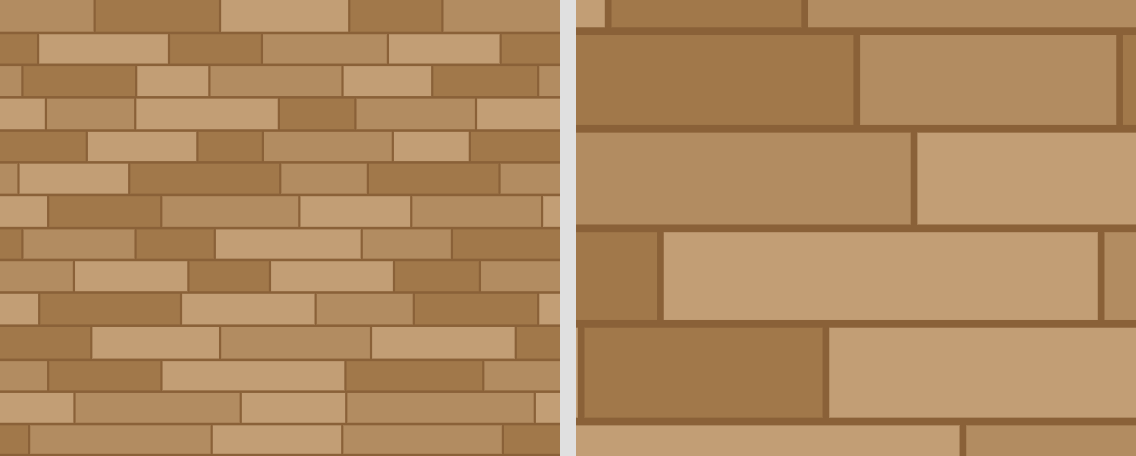
Left: the whole. Right: its middle third, enlarged.
This texture is drawn by a WebGL 2 fragment shader. Its source:

```glsl
#version 300 es
precision highp float;
// Wooden plank wall: fourteen courses of flat boards in three brown tones.
// Each course is divided by jittered upright joints, and its tones are walked
// from left to right so that neighbours differ and both ends share one tone.

uniform vec2 u_resolution;
out vec4 outColor;

const int COURSES = 14;
const float ASPECT = 0.8125;         // canvas height in canvas widths
const float COURSE_HEIGHT = 0.05795;
const float SEAM_HALF = 0.0023;      // half width of the level seams
const float JOINT_HALF = 0.0020;     // half width of the upright joints

const vec3 DARK = vec3(0.63, 0.47, 0.29);
const vec3 MEDIUM = vec3(0.70, 0.55, 0.38);
const vec3 LIGHT = vec3(0.76, 0.62, 0.46);
const vec3 GROOVE = vec3(0.54, 0.38, 0.22);

// First joint of each course, and the distance from it to the last one.
const float FIRST[COURSES] = float[](0.169, 0.068, 0.040, 0.082, 0.155, 0.033, 0.086,
                                     0.040, 0.132, 0.070, 0.163, 0.086, 0.133, 0.052);
const float SPAN[COURSES] = float[](0.621, 0.826, 0.921, 0.768, 0.684, 0.859, 0.882,
                                    0.767, 0.725, 0.891, 0.758, 0.777, 0.822, 0.846);

float hash(vec2 p) {
    vec3 q = fract(p.xyx * vec3(0.1031, 0.1030, 0.0973));
    q += dot(q, q.yzx + 33.33);
    return fract((q.x + q.y) * q.z);
}

// Depth of the k-th seam below the top, with slightly uneven courses.
float seamDepth(int k) {
    float f = float(k);
    float sag = k > 10 ? 0.0014 * (14.0 - f) : 0.0;
    return f * COURSE_HEIGHT + sag + 0.0008 * cos(2.1 * (f - 1.0));
}

int jointCount(int course) {
    if (course == 2) return 6;
    return (course == 0 || course > 9) ? 4 : 5;
}

// Inner joints wander around an even spacing; the end joints stay put.
float jointPosition(int course, int k, int count) {
    bool inner = k > 0 && k < count - 1;
    float jitter = inner ? 0.5 * (hash(vec2(course, k) + 3.7) - 0.5) : 0.0;
    return FIRST[course] + SPAN[course] * (float(k) + jitter) / float(count - 1);
}

// Tone of the board to the right of joint k.
int nextTone(int tone, int start, int course, int k, int count) {
    if (k == count - 1) return start;
    if (k == count - 2 && tone != start) return 3 - tone - start;
    int stride = hash(vec2(k, course) + 11.3) < 0.5 ? 1 : 2;
    return (tone + stride) % 3;
}

vec3 toneColor(int tone) {
    return tone == 0 ? DARK : (tone == 1 ? MEDIUM : LIGHT);
}

// Smooth coverage of a line, given the distance to its centre.
float lineCover(float dist, float halfWidth, float pixel) {
    return clamp((halfWidth - dist) / pixel + 0.5, 0.0, 1.0);
}

void main() {
    vec2 uv = gl_FragCoord.xy / u_resolution;
    vec2 p = vec2(uv.x, (1.0 - uv.y) * ASPECT);
    float pixel = 1.0 / u_resolution.x;

    // Find the course and the nearest level seam.
    int course = 0;
    float seamDist = 1.0;
    for (int k = 1; k <= COURSES; k++) {
        float offset = p.y - seamDepth(k);
        seamDist = min(seamDist, abs(offset));
        if (offset > 0.0) course = min(k, COURSES - 1);
    }

    // Walk the joints to find the board tone and the nearest joint.
    int count = jointCount(course);
    int start = course == 0 ? 1 : (course + 2) % 3;
    int tone = start;
    float jointDist = 1.0;
    for (int k = 0; k < count; k++) {
        float offset = p.x - jointPosition(course, k, count);
        jointDist = min(jointDist, abs(offset));
        if (offset > 0.0) tone = nextTone(tone, start, course, k, count);
    }

    // Lay the grooves over the boards.
    float groove = max(lineCover(seamDist, SEAM_HALF, pixel),
                       lineCover(jointDist, JOINT_HALF, pixel));
    outColor = vec4(mix(toneColor(tone), GROOVE, groove), 1.0);
}
```
